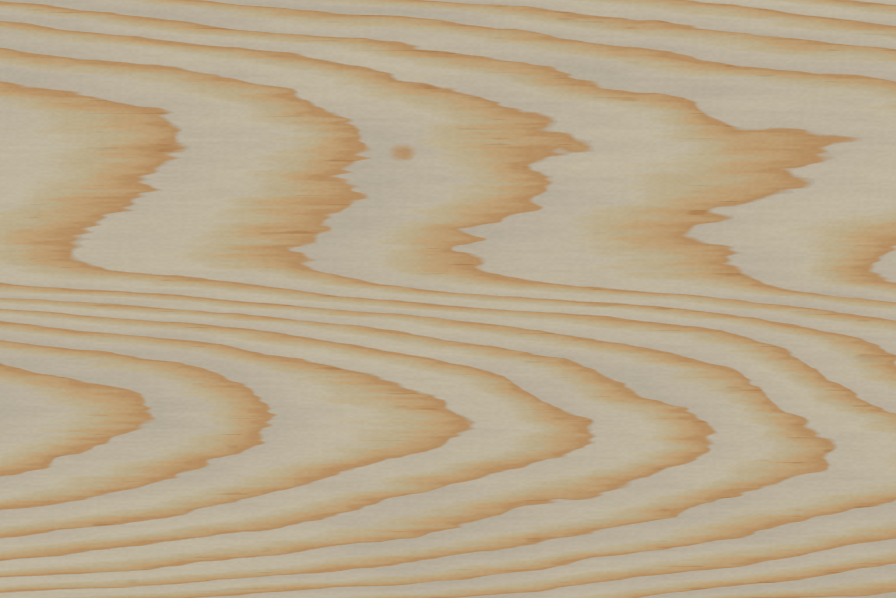
Give the GLSL for this texture, as a WebGL 2 fragment shader.

```glsl
#version 300 es
precision highp float;
// Flat-sawn softwood board: a smooth growth field counts the yearly rings,
// and its fractional part runs from pale earlywood to amber latewood with
// an abrupt ragged edge. Stretched noise adds waviness, fibres and grain.

uniform vec2 u_resolution;
out vec4 fragColor;

const vec3 CREAM_WOOD = vec3(0.75, 0.71, 0.62);
const vec3 GREY_WOOD  = vec3(0.71, 0.67, 0.60);
const vec3 STRAW_WOOD = vec3(0.73, 0.67, 0.54);
const vec3 AMBER_WOOD = vec3(0.74, 0.62, 0.455);
const vec3 LATE_WOOD  = vec3(0.705, 0.55, 0.38);

float hash(vec2 cell) {
    return fract(sin(dot(cell, vec2(127.1, 311.7))) * 43758.5453);
}

float noise(vec2 p) {
    vec2 cell = floor(p), f = fract(p);
    f = f * f * (3.0 - 2.0 * f);
    return mix(mix(hash(cell), hash(cell + vec2(1, 0)), f.x),
               mix(hash(cell + vec2(0, 1)), hash(cell + vec2(1, 1)), f.x), f.y);
}

// Noise centred on zero, with its own frequency along and across the grain
float grain(vec2 p, float along, float across) {
    return noise(p * vec2(along, across) + across) - 0.5;
}

float smoothMin(float a, float b, float k) {
    float h = max(k - abs(a - b), 0.0) / k;
    return min(a, b) - 0.25 * h * h * k;
}

// Ring count: pointed arches below, parallel lines, then broad waves above
float growthField(vec2 p) {
    float lift = smoothstep(0.3, 0.5, p.y);
    float d = p.y - 0.312 + p.x * mix(0.045, 0.015, lift);
    float below = max(-d, 0.0);
    float above = smoothMin(max(d, 0.0), 0.219, 0.04);
    float crown = max(p.y - 0.76, 0.0);
    float rings = p.x * mix(4.3, 2.9, lift) - 0.1;
    rings += 55.0 * below * below + 2.0 * below;
    rings += 140.0 * above * above;
    rings += 65.0 * crown * crown - 0.5 * smoothstep(0.55, 0.74, p.y);
    return rings;
}

// Slow drift, lumpy tips and a fibrous outline
float ringWarp(vec2 p) {
    return 0.55 * grain(p, 2.6, 6.0)
         + 0.32 * grain(p, 4.0, 21.0)
         + 0.16 * grain(p, 9.0, 60.0)
         + 0.08 * grain(p, 30.0, 170.0);
}

// Colour through one year, from spring wood to the dark autumn line
vec3 yearColor(float t, vec3 pale) {
    vec3 c = mix(pale, STRAW_WOOD, smoothstep(0.40, 0.62, t));
    c = mix(c, AMBER_WOOD, smoothstep(0.60, 0.80, t));
    return mix(c, LATE_WOOD, smoothstep(0.78, 0.96, t));
}

// Small soft knot
float knotMask(vec2 p, vec2 center, vec2 radius) {
    vec2 q = (p - center) / radius;
    return 1.0 - smoothstep(0.3, 1.3, length(q) + 0.5 * grain(p, 50.0, 110.0));
}

void main() {
    vec2 p = gl_FragCoord.xy / u_resolution.y;

    // Rings
    float rings = growthField(p) + ringWarp(p);
    float year = fract(rings);
    float edge = clamp(1.3 * fwidth(rings), 0.05, 0.4);
    float drop = smoothstep(1.0 - edge, 1.0, year);

    // Fibres streak the gradual side of each ring
    float fibre = grain(p, 7.0, 150.0) + 0.6 * grain(p, 16.0, 260.0);
    float streaked = year + 0.16 * fibre;

    // Pale wood turns greyer just past each dark edge
    float cloud = grain(p, 3.0, 8.0) + 0.5 * grain(p, 10.0, 40.0);
    float grey = clamp(0.75 - 1.5 * year + 1.0 * cloud, 0.0, 1.0);
    vec3 pale = mix(CREAM_WOOD, GREY_WOOD, grey);
    vec3 color = mix(yearColor(streaked, pale), GREY_WOOD, drop);

    // Knot
    color = mix(color, LATE_WOOD, 0.8 * knotMask(p, vec2(0.674, 0.745), vec2(0.022, 0.013)));

    // Short resin dashes in the darker wood
    float dash = smoothstep(0.32, 0.46, grain(p, 18.0, 190.0));
    color -= 0.05 * dash * smoothstep(0.4, 0.8, year) * (1.0 - drop) * vec3(0.7, 1.0, 1.1);

    // Surface grain
    color += 0.016 * fibre + 0.02 * grain(p, 170.0, 300.0);
    fragColor = vec4(color, 1.0);
}
```
